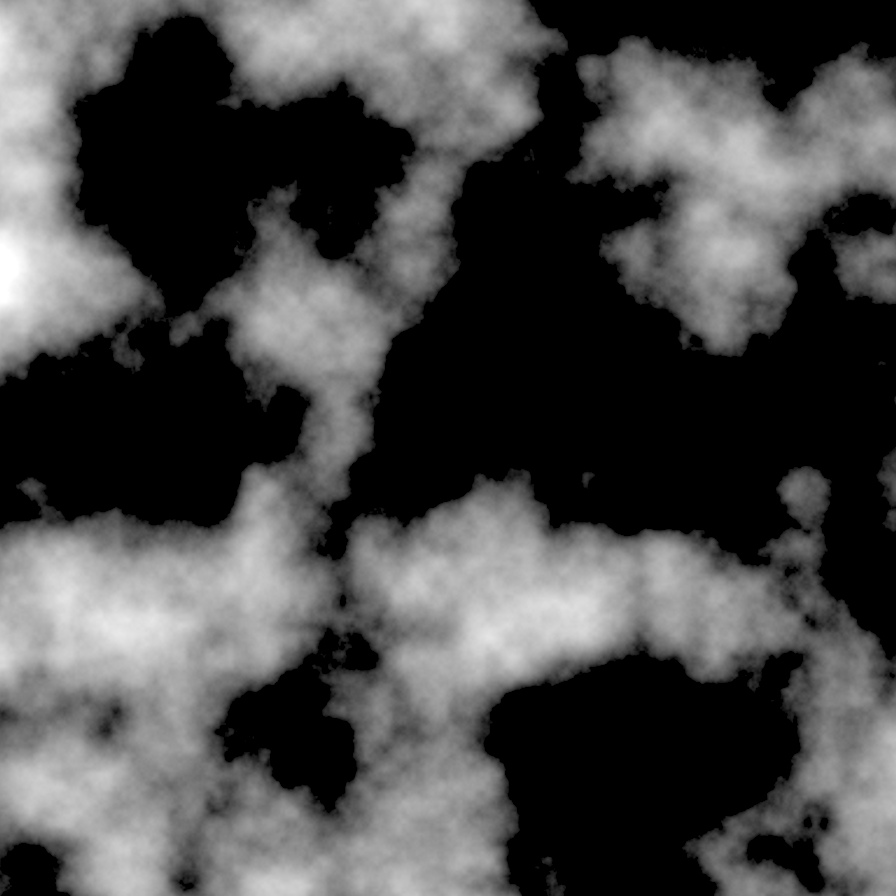
This texture is drawn by a Shadertoy shader. Its source:

```glsl
// Soft grey clouds of fractal value noise on a black sky.

// Integer hash of a lattice point, 0 to 1
float hash(ivec2 cell) {
    uvec2 q = uvec2(cell + 1000) * uvec2(1597u, 3571u);
    uint h = (q.x ^ (q.y << 7)) * 2654435u;
    h = (h ^ (h >> 15)) * 73244475u;
    h = (h ^ (h >> 16)) * 73244475u;
    h ^= h >> 15;
    return float(h & 65535u) / 65535.0;
}

// Shuffled, evenly spread values for the coarse lattice: cubes modulo a prime
float shuffled(ivec2 cell) {
    int k = (cell.x + 7 * cell.y + 7) % 53;
    return float(k * k * k % 53) / 52.0;
}

float latticeValue(ivec2 cell, int octave) {
    return octave == 0 ? shuffled(cell) : hash(cell + 401 * octave);
}

// Smoothly interpolated lattice values, centred on zero
float valueNoise(vec2 p, int octave) {
    ivec2 cell = ivec2(floor(p));
    vec2 f = fract(p);
    vec2 w = f * f * (3.0 - 2.0 * f);
    float bottom = mix(latticeValue(cell, octave),
                       latticeValue(cell + ivec2(1, 0), octave), w.x);
    float top = mix(latticeValue(cell + ivec2(0, 1), octave),
                    latticeValue(cell + ivec2(1, 1), octave), w.x);
    return mix(bottom, top, w.y) - 0.5;
}

// Each octave has twice the frequency and half the strength
float cloudField(vec2 p) {
    float sum = 0.0;
    float strength = 1.0;
    for (int octave = 0; octave < 7; octave++) {
        sum += strength * valueNoise(p, octave);
        p = p * 2.0 + vec2(0.37, 0.61);
        strength *= 0.5;
    }
    return sum;
}

void mainImage(out vec4 fragColor, in vec2 fragCoord) {
    vec2 uv = fragCoord / iResolution.y;
    float density = 1.25 * cloudField(uv * 6.0) + 0.096;

    // The square root gives crisp rims and gentle highlights
    float brightness = sqrt(clamp(density, 0.0, 1.0));
    fragColor = vec4(vec3(brightness), 1.0);
}
```
